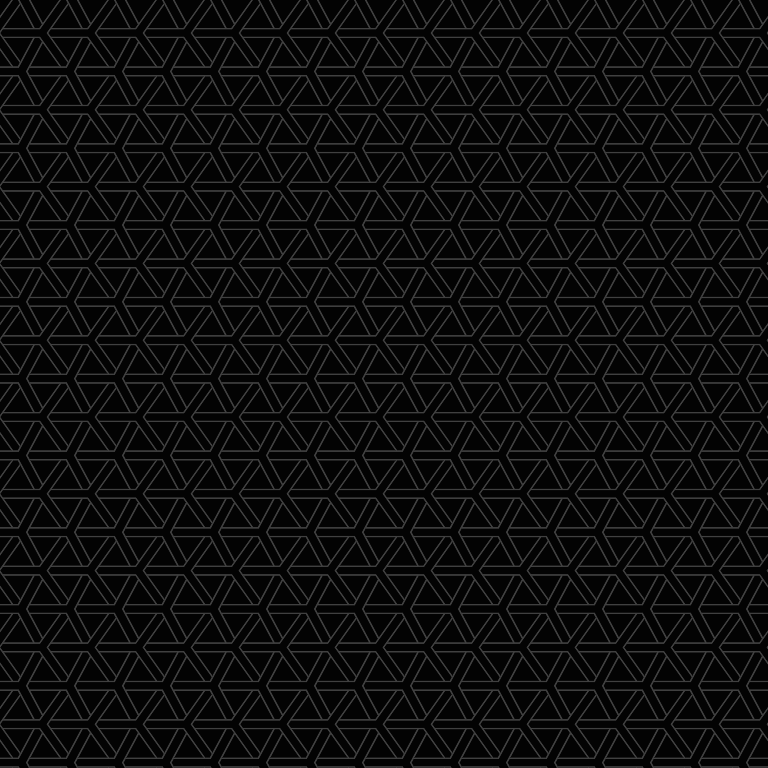
Write a WebGL 2 fragment shader that draws this pattern.

```glsl
#version 300 es
precision highp float;

uniform vec2 u_resolution;
out vec4 fragColor;

const float COLUMNS = 16.0;          // nodes across
const float ROWS = 20.0;             // node rows, even so that it tiles
const vec2 ORIGIN = vec2(0.41, 0.14); // first node, in columns and rows
const float ROW_SWAY = 0.035;        // sideways shift of alternate rows
const float BAR_HALF = 0.098;        // half width of a bar, in columns
const float LINE_HALF = 0.0165;      // half width of an outline, in columns
const vec3 GROUND_COLOR = vec3(0.01);
const vec3 LINE_COLOR = vec3(0.25);

const float SQRT3 = 1.7320508;
const float ROW_HEIGHT = 0.5 * SQRT3;
const mat2 THIRD_TURN = mat2(-0.5, ROW_HEIGHT, -ROW_HEIGHT, -0.5);

// Triangle wave: 1 on even rows, -1 on odd rows
float zigzag(float row) {
    return 2.0 * abs(mod(row, 2.0) - 1.0) - 1.0;
}

// Distance to the edges of the bars that run left from every lattice node
float barEdgeDistance(vec2 p) {
    float row = round(p.y / ROW_HEIGHT);
    p -= row * vec2(0.5, ROW_HEIGHT);

    // Each edge starts at its own notch and stops at the next node's notch
    float nearEnd = -BAR_HALF / SQRT3;
    float farEnd = -1.0 + BAR_HALF * SQRT3;
    float x = p.x - 0.5 * (nearEnd + farEnd);
    x -= round(x);

    float beyondEnd = max(abs(x) - 0.5 * (nearEnd - farEnd), 0.0);
    return length(vec2(beyondEnd, abs(p.y) - BAR_HALF));
}

void main() {
    vec2 grid = gl_FragCoord.xy / u_resolution * vec2(COLUMNS, ROWS) - ORIGIN;
    vec2 p = vec2(grid.x - ROW_SWAY * zigzag(grid.y), grid.y * ROW_HEIGHT);

    // Three arms per node, a third of a turn apart
    float edge = 1.0;
    for (int arm = 0; arm < 3; arm++) {
        edge = min(edge, barEdgeDistance(p));
        p = THIRD_TURN * p;
    }

    float soft = 0.5 * COLUMNS / min(u_resolution.x, u_resolution.y);
    float line = 1.0 - smoothstep(LINE_HALF - soft, LINE_HALF + soft, edge);
    fragColor = vec4(mix(GROUND_COLOR, LINE_COLOR, line), 1.0);
}
```
